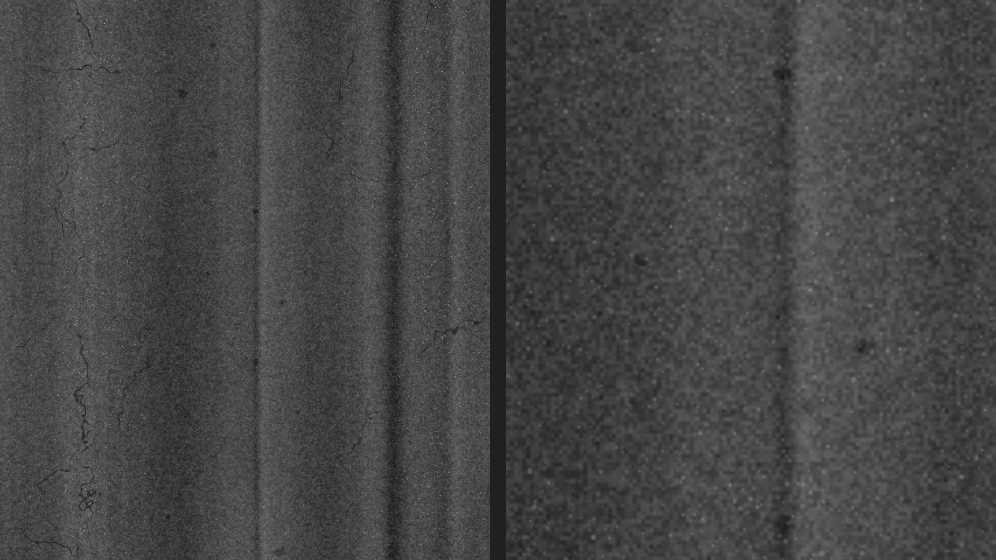
Left, the full canvas; right, a detail of the centre.
Write a WebGL 1 fragment shader that draws this texture.

```glsl
precision highp float;
// Worn dark asphalt with vertical wheel bands, pale grit, thin cracks and oil spots.
uniform vec2 u_resolution;

float hash(vec2 p) {
  vec3 q = fract(p.xyx * vec3(0.1031, 0.1030, 0.0973));
  q += dot(q, q.yzx + 33.33);
  return fract((q.x + q.y) * q.z);
}

float noise(vec2 p) {
  vec2 i = floor(p), f = fract(p);
  f = f * f * (3.0 - 2.0 * f);
  return mix(mix(hash(i), hash(i + vec2(1.0, 0.0)), f.x),
             mix(hash(i + vec2(0.0, 1.0)), hash(i + 1.0), f.x), f.y);
}

vec2 noise2(vec2 p) {
  return vec2(noise(p), noise(p + 57.3)) - 0.5;
}

float band(float x, float centre, float width) {
  float d = (x - centre) / width;
  return exp(-d * d);
}

// Lengthwise bands left by traffic and paving, across x from 0 to 1
float wheelBands(float x) {
  float tone = 0.278;
  tone += 0.050 * band(x, 0.17, 0.055) + 0.018 * band(x, 0.0, 0.04);
  tone -= 0.014 * band(x, 0.09, 0.03) + 0.046 * band(x, 0.36, 0.065);
  tone += 0.030 * band(x, 0.48, 0.035) - 0.068 * band(x, 0.524, 0.007);
  tone += 0.060 * band(x, 0.54, 0.013) + 0.036 * band(x, 0.565, 0.035);
  tone -= 0.030 * band(x, 0.66, 0.05);
  tone += 0.045 * band(x, 0.755, 0.027) - 0.090 * band(x, 0.803, 0.017);
  tone += 0.024 * band(x, 0.85, 0.025) - 0.036 * band(x, 0.908, 0.010);
  return tone + 0.046 * band(x, 0.932, 0.016);
}

// Cellular grit: one small round stone of random strength per cell
float grit(vec2 p, float rarity) {
  p = mat2(0.8, 0.6, -0.6, 0.8) * p + 90.0;
  vec2 cell = floor(p);
  vec2 centre = 0.3 + 0.4 * vec2(hash(cell + 3.1), hash(cell + 17.7));
  float radius = mix(0.12, 0.26, hash(cell + 41.3));
  float stone = 1.0 - smoothstep(radius * 0.4, radius + 0.10, length(fract(p) - centre));
  return stone * pow(hash(cell + 71.9), rarity);
}

// Broken, jagged, tapering cracks scattered along the two wheel tracks
float cracks(vec2 p) {
  vec2 w = p + 0.060 * noise2(p * 9.0) + 0.030 * noise2(p * 27.0)
             + 0.015 * noise2(p * 75.0) + 0.006 * noise2(p * 190.0);
  float breaks = smoothstep(0.3, 0.65, 0.6 * noise(p * 30.0 + 9.0) + 0.4 * noise(p * 110.0));
  float thickness = 0.0003 + 0.0022 * pow(noise(p * 48.0), 2.0);
  float dark = 0.0;
  for (int i = 0; i < 14; i++) {
    float k = float(i);
    float side = mod(k, 2.0);
    vec2 centre = vec2(mix(0.17, 0.70, side) + 0.18 * (hash(vec2(k, 1.7)) - 0.5),
                       (k + 0.2 + 0.6 * hash(vec2(k, 5.3))) / 14.0);
    float angle = mix(-0.5, 1.7, hash(vec2(k, 8.9)));
    vec2 along = vec2(cos(angle), sin(angle));
    float reach = mix(0.06, 0.15, hash(vec2(k, 12.1)));
    vec2 q = w - centre;
    float taper = 1.0 - smoothstep(0.4, 1.0, abs(dot(q, along)) / reach);
    float d = abs(dot(q, vec2(-along.y, along.x)));
    float line = 1.0 - smoothstep(thickness * 0.3, thickness + 0.0018, d);
    dark = max(dark, line * taper * mix(0.5, 1.0, hash(vec2(k, 15.7))));
  }
  // Long seam wandering down the left track
  float seam = abs(w.x - 0.15 - 0.012 * sin(p.y * 7.0));
  float seamLine = 1.0 - smoothstep(thickness * 0.3, thickness + 0.0018, seam);
  dark = max(dark, 0.85 * seamLine * smoothstep(0.25, 0.5, noise(p * 7.0)));
  return dark * (0.25 + 0.75 * breaks);
}

// Ragged oil spots, mostly between the tracks
float oilSpots(vec2 p) {
  vec2 w = p + 0.008 * noise2(p * 80.0) + 0.006 * noise2(p * 170.0);
  float dark = 0.0;
  for (int i = 0; i < 14; i++) {
    float k = float(i);
    vec2 centre = vec2(0.28 + 0.28 * hash(vec2(k * 3.7, 21.3)), (k + hash(vec2(k, 27.7))) / 14.0);
    float size = mix(0.004, 0.013, pow(hash(vec2(k * 5.1, 33.1)), 2.0));
    float spot = 1.0 - smoothstep(size * 0.5, size * 1.2, length(w - centre));
    dark = max(dark, spot * mix(0.5, 1.0, hash(vec2(k, 39.5))));
  }
  return dark;
}

void main() {
  vec2 p = gl_FragCoord.xy / u_resolution.y;
  float x = gl_FragCoord.x / u_resolution.x;

  // Bands, fine streaks and slow mottling
  float tone = wheelBands(x + 0.004 * (noise(vec2(x * 6.0, p.y * 4.0)) - 0.5));
  tone += 0.026 * (noise(vec2(x * 75.0, p.y * 1.5)) - 0.5);
  tone += 0.036 * (noise(p * vec2(7.0, 4.0) + 4.0) - 0.5);
  tone += 0.016 * (noise(p * 45.0) - 0.5);

  // Grain, pale grit and dark pits
  float rough = 0.6 + 0.5 * band(x, 0.2, 0.09) + 0.6 * band(x, 0.88, 0.09);
  tone += 0.105 * (noise(p * 410.0) - 0.5) + 0.045 * (noise(p * 190.0 + 31.0) - 0.5);
  tone += rough * (0.17 * grit(p * 210.0, 5.0) + 0.22 * grit(p * 150.0 + 7.0, 12.0));
  tone -= 0.06 * grit(p * 130.0 + 19.0, 5.0);

  // Damage
  tone -= 0.10 * oilSpots(p);
  tone = mix(tone, 0.11, 0.85 * cracks(p));
  gl_FragColor = vec4(vec3(clamp(tone, 0.08, 0.62)), 1.0);
}
```
